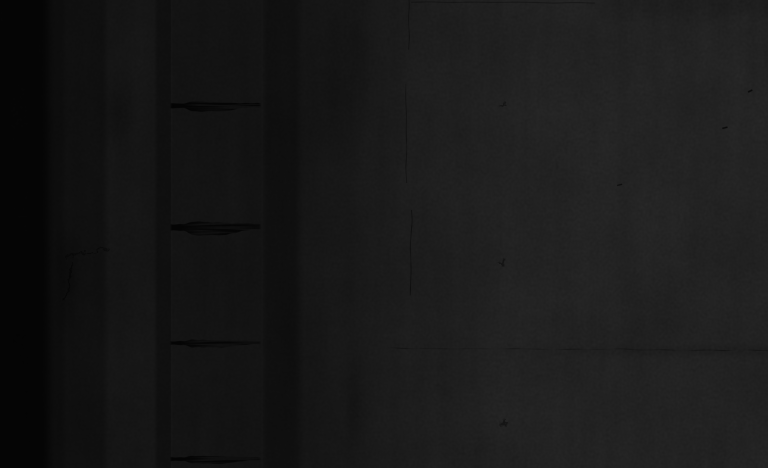
Reproduce this texture procedurally as a Shadertoy shader.

```glsl
// Dim concrete wall with a vertical slotted channel, seams, cracks and stains.

vec2 hashGradient(vec2 cell) {
    vec2 q = vec2(dot(cell, vec2(127.1, 311.7)), dot(cell, vec2(269.5, 183.3)));
    return 2.0 * fract(sin(q) * 43758.5) - 1.0;
}

float gradientNoise(vec2 p) {
    vec2 i = floor(p), f = fract(p);
    vec2 u = f * f * f * (f * (f * 6.0 - 15.0) + 10.0);
    vec2 e = vec2(0.0, 1.0);
    return mix(mix(dot(hashGradient(i), f), dot(hashGradient(i + e.yx), f - e.yx), u.x),
               mix(dot(hashGradient(i + e), f - e), dot(hashGradient(i + 1.0), f - 1.0), u.x), u.y);
}

float fbm(vec2 p) {
    float sum = 0.0, gain = 0.5;
    for (int i = 0; i < 4; i++) {
        sum += gain * gradientNoise(p);
        p = p * 2.03 + 7.1;
        gain *= 0.5;
    }
    return sum;
}

float rise(float x, float at, float soft) {
    return smoothstep(at - soft, at + soft, x);
}

// Antialiased stroke between two points
float stroke(vec2 p, vec2 a, vec2 b, float radius) {
    vec2 pa = p - a, ba = b - a;
    float d = length(pa - ba * clamp(dot(pa, ba) / dot(ba, ba), 0.0, 1.0));
    float aa = 0.8 / iResolution.y;
    return 1.0 - smoothstep(radius - aa, radius + aa, d);
}

float blob(vec2 p, vec2 center, vec2 size) {
    vec2 q = (p - center) / size;
    return exp(-dot(q, q));
}

// Vertical bands, from the black left margin to the wide pale wall
float wallBands(float x) {
    float v = 0.020;
    v += 0.030 * rise(x, 0.104, 0.016);
    v += 0.012 * rise(x, 0.137, 0.008);
    v += 0.022 * rise(x, 0.226, 0.010);
    v -= 0.024 * rise(x, 0.333, 0.006);
    v += 0.014 * rise(x, 0.366, 0.003);
    v -= 0.014 * rise(x, 0.565, 0.008);
    v += 0.024 * rise(x, 0.640, 0.014);
    v += 0.024 * rise(x, 0.770, 0.130);
    v += 0.023 * rise(x, 1.000, 0.220);
    return v;
}

// Split slot: thin stem on the left, flat-topped wedge with splinters to the right
float slot(vec2 p, float y, float halfHeight) {
    float aa = 0.8 / iResolution.y;
    float along = (p.x - 0.363) / 0.197;
    float body = rise(along, 0.20, 0.06);
    float top = halfHeight * mix(0.4, 0.9 - 0.5 * along, body);
    float bottom = halfHeight * mix(0.4, 1.0 - 0.75 * rise(along, 0.72, 0.18), body);
    float ragged = 0.3 * halfHeight * gradientNoise(vec2(p.x * 50.0, y * 31.0));
    float d = max(p.y - y - top, y - p.y - bottom) - ragged;
    float inside = rise(along, 0.01, 0.015) * (1.0 - rise(along, 0.98, 0.02));
    float splinter = rise(gradientNoise(vec2(p.x * 9.0, p.y * 260.0)), 0.0, 0.25);
    float depth = mix(0.95, 0.25 + 0.6 * splinter, rise(along, 0.22, 0.14));
    return inside * (1.0 - smoothstep(-aa, aa, d)) * depth;
}

void mainImage(out vec4 fragColor, in vec2 fragCoord) {
    vec2 p = fragCoord / iResolution.y;
    float right = iResolution.x / iResolution.y;
    float light = wallBands(p.x);

    // Broad lighting, mottling, vertical streaks and fine grain
    float mottle = fbm(p * 6.0);
    light += 0.007 * blob(p, vec2(1.30, 0.62), vec2(0.38, 0.42));
    light *= 1.0 + 0.20 * mottle + 0.18 * fbm(p * vec2(22.0, 2.5));
    light *= 1.0 + 0.10 * fbm(p * 40.0) + 0.12 * gradientNoise(p * 150.0);

    // Stains and the shaded upper right corner
    light -= 0.018 * blob(p, vec2(0.255, 0.76), vec2(0.03, 0.06));
    light -= 0.014 * blob(p, vec2(0.145, 0.40), vec2(0.018, 0.09));
    light -= 0.016 * blob(p, vec2(0.755, 0.11), vec2(0.02, 0.10));
    light -= 0.012 * blob(p, vec2(0.73, 0.84), vec2(0.07, 0.16));
    light -= 0.010 * blob(p, vec2(1.40, 0.32), vec2(0.10, 0.10));
    float cornerEdge = 0.970 + 0.03 * fbm(p * 12.0);
    light -= 0.016 * rise(p.y, cornerEdge, 0.025) * rise(p.x, 1.29, 0.08);

    // Channel rims and its slots
    light += 0.018 * stroke(p, vec2(0.367, 0.0), vec2(0.367, 1.0), 0.0008);
    light += 0.010 * stroke(p, vec2(0.560, 0.0), vec2(0.560, 1.0), 0.0008);
    vec4 slotY = vec4(0.774, 0.514, 0.267, 0.019);
    vec4 slotSize = vec4(0.012, 0.017, 0.009, 0.009);
    for (int i = 0; i < 4; i++)
        light *= 1.0 - 0.85 * slot(p, slotY[i], slotSize[i]);

    // Broken vertical crack, its strength uneven along the way
    vec2 bent = p + 0.004 * vec2(gradientNoise(vec2(p.y * 18.0, 3.0)), 0.0);
    float crack = stroke(bent, vec2(0.873, 0.895), vec2(0.874, 1.0), 0.0007);
    crack = max(crack, stroke(bent, vec2(0.869, 0.61), vec2(0.867, 0.82), 0.0007));
    crack = max(crack, stroke(bent, vec2(0.877, 0.37), vec2(0.879, 0.55), 0.0009));
    light *= 1.0 - crack * (0.45 + 0.4 * gradientNoise(vec2(p.y * 30.0, 5.0)));

    // Horizontal seams with a soft shadow
    vec2 wavy = p + 0.004 * vec2(0.0, gradientNoise(vec2(p.x * 14.0, 8.0)));
    float seam = stroke(wavy, vec2(0.83, 0.256), vec2(right, 0.251), 0.0009);
    light *= 1.0 - 0.35 * seam * rise(gradientNoise(vec2(p.x * 25.0, 1.0)), 0.0, 0.3);
    light -= 0.016 * exp(-pow((p.y - 0.251) / 0.013, 2.0)) * rise(p.x, 1.25, 0.3);
    light *= 1.0 - 0.35 * stroke(wavy, vec2(0.88, 0.996), vec2(1.27, 0.994), 0.001);

    // Branching crack on the left
    vec2 jagged = p + 0.03 * vec2(fbm(p * 40.0), fbm(p * 40.0 + 9.0));
    light *= 1.0 - 0.45 * stroke(jagged, vec2(0.14, 0.45), vec2(0.235, 0.47), 0.001);
    light *= 1.0 - 0.45 * stroke(jagged, vec2(0.14, 0.36), vec2(0.155, 0.44), 0.002);

    // Chipped pits down the wall, then stray chips
    for (int i = 0; i < 3; i++) {
        vec2 q = jagged - vec2(1.072, 0.780 - 0.188 * float(2 * i) + 0.036 * float(i));
        float rim = 1.0 - smoothstep(0.001, 0.004, abs(length(q) - 0.007));
        light *= 1.0 - 0.4 * rim * rise(q.x - q.y, 0.0, 0.008);
    }
    light *= 1.0 - 0.7 * stroke(p, vec2(1.600, 0.804), vec2(1.606, 0.807), 0.0018);
    light *= 1.0 - 0.7 * stroke(p, vec2(1.545, 0.726), vec2(1.553, 0.728), 0.0016);
    light *= 1.0 - 0.6 * stroke(p, vec2(1.320, 0.604), vec2(1.328, 0.606), 0.0014);

    fragColor = vec4(vec3(max(light, 0.0)), 1.0);
}
```
